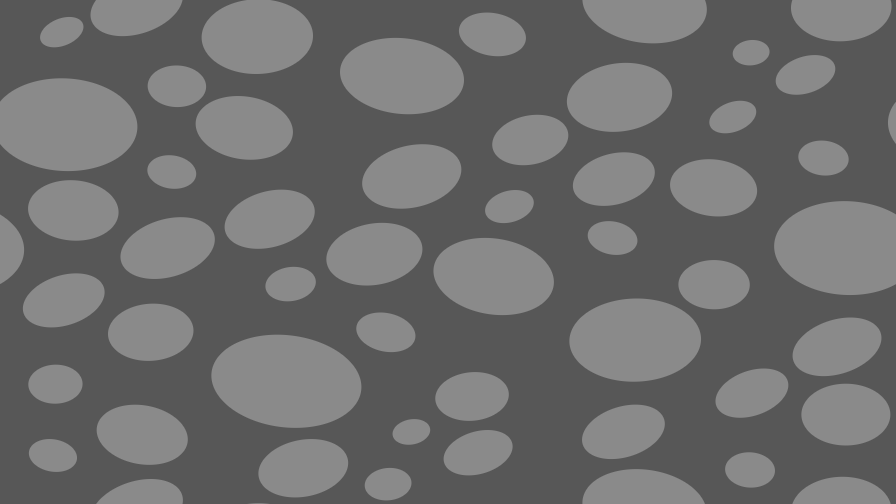
Write a Shadertoy shader that draws this pattern.

```glsl
const float STRETCH = 1.55;  // vertical scale that turns pebbles into near circles

// Staggered lattice: x counts columns, y counts half rows; both repeat
vec2 wrapId(vec2 id) {
    return floor(mod(id + 0.5, vec2(8.0, 12.0)));
}

// Few large, many medium and some small pebbles, evenly mixed
float pebbleRadius(vec2 id) {
    id = wrapId(id);
    float row = floor(id.y * 0.5);
    float h = fract(id.x * 0.35 + row * 0.23);
    return 0.043 + 0.012 * h + 0.045 * smoothstep(0.2, 0.42, h)
         + 0.075 * smoothstep(0.8, 0.98, h);
}

float pebbleSeed(vec2 id) {
    id = wrapId(id);
    return id.x * 12.0 + id.y + 1.0;
}

// Unit direction to one of the six neighbours
vec2 hexDirection(int n) {
    float angle = float(n) * 1.0472;
    return vec2(sin(angle), cos(angle));
}

vec2 hexStep(int n) {
    return floor(hexDirection(n) * vec2(1.0, 2.0) + 0.5);
}

// Lattice point, jittered and pushed away from large neighbours
vec2 pebbleCentre(vec2 id, vec2 cell) {
    vec2 jitter = fract(sin(pebbleSeed(id) * vec2(12.9, 78.2)) * 437.5) - 0.5;
    vec2 push = vec2(0.0);
    for (int n = 0; n < 6; n++) {
        push -= hexDirection(n) * pebbleRadius(id + hexStep(n));
    }
    return (id + vec2(0.5, 1.0)) * cell * vec2(1.0, 0.5) + 0.22 * jitter * cell + 0.5 * push;
}

// Grow or shrink a pebble to leave a gap to its neighbours
float fittedRadius(vec2 id, vec2 centre, float radius, vec2 cell) {
    float fit = 1.12;
    for (int n = 0; n < 6; n++) {
        vec2 other = id + hexStep(n);
        float dist = length(pebbleCentre(other, cell) - centre);
        fit = min(fit, (dist - 0.03) / (radius + pebbleRadius(other)));
    }
    return radius * max(fit, 0.2);
}

float ellipseDistance(vec2 p, vec2 radii) {
    float k0 = length(p / radii);
    float k1 = length(p / (radii * radii));
    return (k0 - 1.0) * (k0 + 0.0001) / (k1 + 0.0001);
}

void mainImage(out vec4 fragColor, in vec2 fragCoord) {
    vec2 size = vec2(iResolution.x / iResolution.y, STRETCH);
    vec2 cell = size / vec2(8.0, 6.0);
    vec2 p = fragCoord / iResolution.xy * size;

    // Find the pebble whose scaled distance is least
    float nearest = 100.0, radius = 0.1;
    vec2 nearId = vec2(0.0), centre = vec2(0.0);
    for (int k = 0; k < 9; k++) {
        float col = floor(p.x / cell.x) + float(k / 3 - 1);
        float odd = mod(col, 2.0);
        float row = floor(p.y / cell.y - 0.5 * odd) + float(k % 3 - 1);
        vec2 id = vec2(col, 2.0 * row + odd);
        float r = pebbleRadius(id);
        vec2 lattice = (id + vec2(0.5, 1.0)) * cell * vec2(1.0, 0.5);
        if (length(p - lattice) > 1.2 * r + 0.15) continue;
        vec2 c = pebbleCentre(id, cell);
        float scaled = length(p - c) / r;
        if (scaled < nearest) {
            nearest = scaled;
            radius = r;
            nearId = id;
            centre = c;
        }
    }

    // Large pebbles lie flatter, tilted ones are slimmer
    float cover = 0.0;
    if (nearest < 1.4) {
        float tilt = (0.08 + 0.3 * sin(pebbleSeed(nearId) * 5.3)) * (1.2 - 4.0 * radius);
        float aspect = 1.3 + 1.5 * radius + 0.8 * abs(tilt);
        float r = fittedRadius(nearId, centre, radius, cell);
        vec2 d = (p - centre) / vec2(1.0, STRETCH);
        float c = cos(tilt), s = sin(tilt);
        vec2 q = vec2(c * d.x + s * d.y, c * d.y - s * d.x);
        float dist = ellipseDistance(q, vec2(r, r / aspect));
        cover = clamp(0.5 - dist * iResolution.y, 0.0, 1.0);
    }

    vec3 ground = vec3(0.34), pebble = vec3(0.54);
    fragColor = vec4(mix(ground, pebble, cover), 1.0);
}
```
